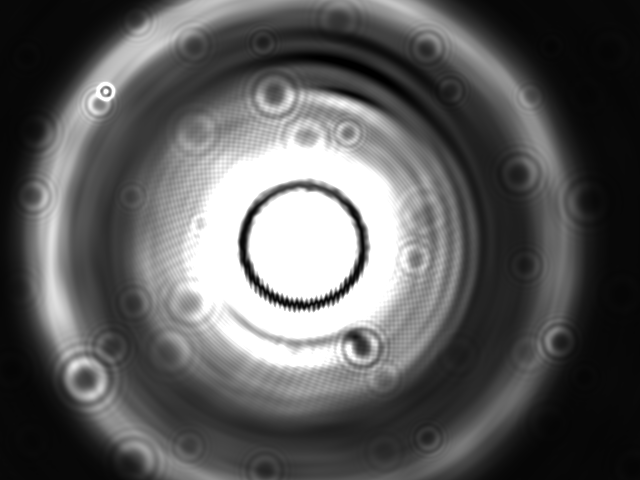
This background is drawn by a Shadertoy shader. Its source:

```glsl
const float TAU = 6.28319;
const vec2 CENTER = vec2(-0.035, -0.011);      // beam axis, in canvas heights
const float RING_RADIUS = 0.125;               // black inner ring
const float RING_WIDTH = 0.0155;
const float HALO_RADIUS = 0.535;               // pale outer ring
const float HALO_WIDTH = 0.042;
const float AMBIENT = 0.03;
const float MOTTLE = 0.55;
const float FRINGE_PERIOD = 0.052;
const float SPOT_CELL = 0.17;                  // spacing of the dust rings
const vec2 BRIGHT_DOT = vec2(-0.446, 0.309);
const vec2 DARK_FLECK = vec2(0.074, -0.202);
const vec2 FLECK_RIPPLE = vec2(0.088, -0.225);
const vec2 LARGE_SPOT = vec2(-0.488, -0.290);
const vec2 UPPER_SPOT = vec2(-0.094, 0.302);
const vec2 RIGHT_SPOT = vec2(0.500, -0.212);

vec2 hash2(vec2 p) {
    vec2 q = vec2(dot(p, vec2(127.1, 311.7)), dot(p, vec2(269.5, 183.3)));
    return fract(sin(q) * 43758.5);
}

float bell(float x, float mid, float width) {
    float t = (x - mid) / width;
    return exp(-t * t);
}

float fall(float near, float far, float x) {
    return 1.0 - smoothstep(near, far, x);
}

float cornerSlope(vec2 cell, vec2 offset, float period) {
    cell.x = mod(cell.x, period);
    return dot(hash2(cell) * 2.0 - 1.0, offset);
}

// Gradient noise that repeats along x
float gradientNoise(vec2 p, float period) {
    vec2 i = floor(p), f = fract(p), e = vec2(1.0, 0.0);
    vec2 u = f * f * f * (f * (f * 6.0 - 15.0) + 10.0);
    float low = mix(cornerSlope(i, f, period), cornerSlope(i + e, f - e, period), u.x);
    float high = mix(cornerSlope(i + e.yx, f - e.yx, period),
                     cornerSlope(i + 1.0, f - 1.0, period), u.x);
    return mix(low, high, u.y);
}

// Fresnel zones around a dust grain
float ripple(vec2 p, float radius) {
    float q = dot(p, p) / (radius * radius);
    return -cos(14.0 * q) * exp(-2.5 * q);
}

float scatteredRipples(vec2 p) {
    vec2 home = floor(p / SPOT_CELL);
    float sum = 0.0;
    for (int j = -1; j <= 1; j++)
    for (int i = -1; i <= 1; i++) {
        vec2 cell = home + vec2(i, j);
        vec2 spot = (cell + 0.15 + 0.7 * hash2(cell)) * SPOT_CELL;
        vec2 size = hash2(cell + 37.0);
        sum += (0.1 + 0.3 * size.y) * ripple(p - spot, mix(0.04, 0.075, size.x));
    }
    return sum;
}

// Broad rings of light, uneven around the axis
float beam(float r, float a) {
    float coreR = r + 0.013 * cos(a);
    float light = AMBIENT + 0.10 * fall(0.52, 0.65, r);
    light += 0.44 * fall(0.29, 0.40, coreR);
    light += 0.62 * fall(0.17, 0.28, coreR) + 0.5 * fall(0.15, 0.20, r);
    light += (0.44 + 0.2 * cos(a - 2.2)) * bell(r, HALO_RADIUS, HALO_WIDTH);
    light += 0.16 * bell(r, 0.46, 0.06) * (0.5 - 0.5 * cos(a));
    float below = smoothstep(0.6, 0.95, -sin(a + 0.2));
    light += below * (0.4 * bell(r, 0.24, 0.02) - 0.45 * bell(r, 0.203, 0.011));
    return light;
}

// Dark arcs in the upper part
float arcs(float r, float a) {
    float sector = bell(a, 1.30, 0.55) * bell(r, 0.39, 0.08);
    float fringes = -cos((r - 0.328 + 0.012 * sin(3.0 * a)) * TAU / FRINGE_PERIOD);
    float stroke = bell(a, 1.27, 0.27);
    float sides = 0.12 * bell(a, 0.0, 0.8) * bell(r, 0.31, 0.06) * sin(r * 180.0);
    return 0.13 * sector * (fringes - 0.4) + sides
        + stroke * (0.35 * bell(r, 0.304, 0.012) - 0.32 * bell(r, 0.329, 0.008));
}

void mainImage(out vec4 fragColor, in vec2 fragCoord) {
    vec2 p = (fragCoord - 0.5 * iResolution.xy) / iResolution.y;
    vec2 c = p - CENTER;
    float r = length(c), a = atan(c.y, c.x);

    // Smooth light with streaks drawn around the axis
    float turn = a / TAU + 0.5;
    float streaks = gradientNoise(vec2(turn * 9.0, r * 24.0), 9.0)
        + 0.6 * gradientNoise(vec2(turn * 24.0, r * 60.0), 24.0);
    float clouds = gradientNoise(p * 8.0 + 50.0, 512.0);
    float light = beam(r, a) + arcs(r, a);
    light *= 1.0 + MOTTLE * (0.6 * streaks + 0.6 * clouds) * smoothstep(0.16, 0.25, r);

    // Fine interference and dust
    float weave = sin(480.0 * r) * sin(330.0 * (p.x + p.y));
    light *= 1.0 + 0.08 * weave * bell(r, 0.26, 0.08);
    float dust = scatteredRipples(p) + 0.6 * ripple(p - LARGE_SPOT, 0.08)
        + 0.5 * ripple(p - UPPER_SPOT, 0.07) + 0.5 * ripple(p - RIGHT_SPOT, 0.055)
        + 0.7 * ripple(p - FLECK_RIPPLE, 0.06);
    light *= 1.0 + dust * smoothstep(0.16, 0.22, r);
    float dotR = length(p - BRIGHT_DOT);
    light += 0.7 * bell(dotR, 0.0, 0.005) + 0.5 * bell(dotR, 0.016, 0.004)
        - 0.3 * bell(dotR, 0.009, 0.004);
    light *= 1.0 - 0.92 * bell(length((p - DARK_FLECK) * vec2(1.0, 1.5)), 0.0, 0.025);

    // Black ring with a toothed lower edge
    float teeth = 0.0025 * sin(620.0 * p.x) * smoothstep(-0.2, 0.9, -sin(a));
    float rough = 0.006 * gradientNoise(vec2(turn * 40.0, r * 90.0), 40.0);
    float depth = 0.98 - 0.13 * smoothstep(0.5, 1.0, sin(a));
    light *= 1.0 - depth * bell(r + teeth + rough, RING_RADIUS, RING_WIDTH);

    fragColor = vec4(vec3(clamp(light, 0.0, 1.0)), 1.0);
}
```
